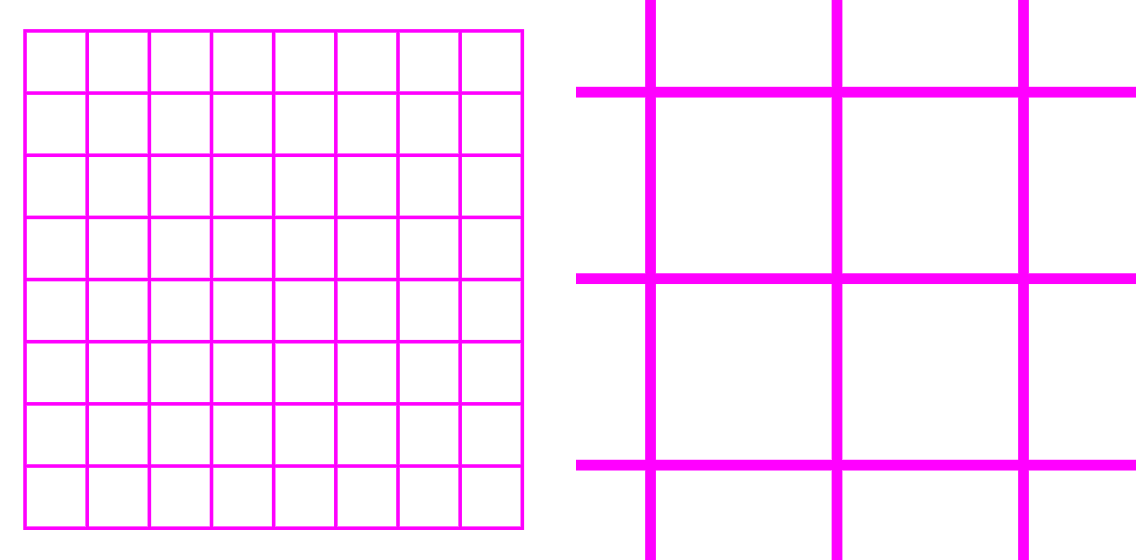
Left, the full canvas; right, a detail of the centre.
Give the GLSL for this pattern, as a WebGL 2 fragment shader.

```glsl
#version 300 es
precision highp float;
// Square grid of eight by eight open cells in magenta lines on white.

#define CELLS 8.0
#define CELL_SIZE 0.1110
#define LINE_WIDTH 0.0064
#define GRID_CENTER vec2(0.4887, 0.5008)
#define LINE_COLOR vec3(1.0, 0.0, 1.0)
#define PAPER_COLOR vec3(1.0)

uniform vec2 u_resolution;
out vec4 fragColor;

// Per-axis coverage of a signed distance, smoothed over one pixel
vec2 coverage(vec2 signedDist, vec2 pixel) {
    return clamp(0.5 - signedDist / pixel, 0.0, 1.0);
}

void main() {
    vec2 pixel = 1.0 / u_resolution;
    vec2 pos = gl_FragCoord.xy * pixel - GRID_CENTER;

    // Distance to the nearest grid line on each axis
    vec2 cell = pos / CELL_SIZE + 0.5 * CELLS;
    vec2 lineDist = abs(fract(cell + 0.5) - 0.5) * CELL_SIZE;
    vec2 lines = coverage(lineDist - 0.5 * LINE_WIDTH, pixel);

    // Outer frame, including half a line on every side
    float halfExtent = 0.5 * (CELLS * CELL_SIZE + LINE_WIDTH);
    vec2 inside = coverage(abs(pos) - halfExtent, pixel);

    // Each line set is cut off by the frame on the other axis
    vec2 strokes = lines * inside.yx * step(abs(pos), vec2(halfExtent + 0.25 * CELL_SIZE));
    float ink = max(strokes.x, strokes.y);

    fragColor = vec4(mix(PAPER_COLOR, LINE_COLOR, ink), 1.0);
}
```
